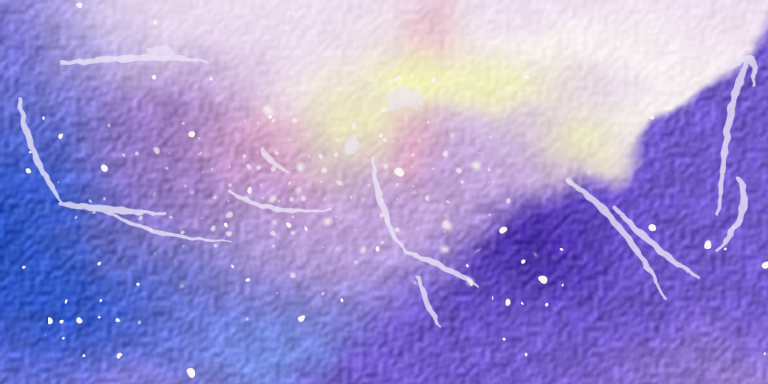
Reproduce this background procedurally as a Shadertoy shader.

```glsl
// Watercolour sky: violet and blue washes under a pale, yellow-lit cloud.
// Soft ellipses are warped by noise, then paper grain, frayed brush
// strokes (quadratic curves) and hashed paint splatter go on top.
const vec3 MIST = vec3(.93, .87, .94), CREAM = vec3(.98, .96, .95);
const vec3 YELLOW = vec3(.95, .96, .71), ROSE = vec3(.88, .63, .74);
const vec3 ORCHID = vec3(.75, .64, .85), PLUM = vec3(.59, .45, .74);
const vec3 PERIWINKLE = vec3(.51, .48, .84), VIOLET = vec3(.45, .36, .8);
const vec3 INDIGO = vec3(.3, .2, .67), BLUE = vec3(.16, .32, .76);
const vec3 SKY = vec3(.45, .6, .9), STROKE_WHITE = vec3(.92, .9, .97);
const float WARP = .13;          // how far washes bleed
const float GRAIN = .17;         // paper relief
const float GRAIN_SCALE = 75.;
const float STROKE_OPACITY = .8;
const int STROKE_STEPS = 10;

float hash(vec2 p) {
    vec3 q = fract(p.xyx * .1031);
    q += dot(q, q.yzx + 33.33);
    return fract((q.x + q.y) * q.z);
}

float noise(vec2 p) {
    vec2 i = floor(p), f = fract(p), e = vec2(1, 0);
    f *= f * (3. - 2. * f);
    return mix(mix(hash(i), hash(i + e), f.x),
               mix(hash(i + e.yx), hash(i + e.xx), f.x), f.y);
}

float fbm(vec2 p) {
    float sum = 0., amp = .5;
    for (int i = 0; i < 5; i++, amp *= .5) {
        sum += amp * noise(p);
        p = mat2(1.6, 1.2, -1.2, 1.6) * p + 7.3;
    }
    return sum;
}

// Gaussian ellipse: center in xy, radii in zw
float blob(vec2 p, vec4 e) {
    vec2 d = (p - e.xy) / e.zw;
    return exp(-dot(d, d));
}

void wash(inout vec3 col, vec2 p, vec4 e, vec3 tint, float amount) {
    col = mix(col, tint, amount * blob(p, e));
}

// Adds a tapered curve from k[0] to k[2], bent towards k[1]
void stroke(inout float ink, vec2 p, mat3x2 k, float width) {
    float d = 1.;
    vec2 a = k[0];
    for (int i = 1; i <= STROKE_STEPS; i++) {
        float t = float(i) / float(STROKE_STEPS);
        vec2 b = mix(mix(k[0], k[1], t), mix(k[1], k[2], t), t), v = b - a, w = p - a;
        float reach = length(w - v * clamp(dot(w, v) / dot(v, v), 0., 1.));
        d = min(d, reach - width * (.35 + 2.6 * t * (1. - t)));
        a = b;
    }
    ink = max(ink, 1. - smoothstep(-.002, .003, d));
}

// One random dot per cell where the density allows it
float splatter(vec2 p, float cell, float density, float softness) {
    vec2 id = floor(p / cell);
    vec2 center = .3 + .4 * vec2(hash(id + 3.1), hash(id + 17.7));
    float d = length(fract(p / cell) - center) - mix(.07, .24, pow(hash(id + 41.3), 2.));
    return step(hash(id + 71.9), density) * (1. - smoothstep(-softness, .05, d));
}

vec3 paintWashes(vec2 p) {
    vec3 col = mix(PERIWINKLE, ORCHID, smoothstep(.1, .4, p.y));
    col = mix(col, MIST, smoothstep(.5, .85, p.y + .1 * (p.x - 1.)));
    // Left: plum shadows running into blue
    wash(col, p, vec4(.4, .68, .28, .18), PLUM, .8);
    wash(col, p, vec4(.3, .48, .32, .18), PLUM, .7);
    wash(col, p, vec4(.72, .62, .16, .14), ROSE, .65);
    wash(col, p, vec4(0, .85, .25, .5), PERIWINKLE, 1.);
    wash(col, p, vec4(0, .42, .24, .3), BLUE, 1.);
    wash(col, p, vec4(.12, .23, .45, .2), BLUE, .85);
    wash(col, p, vec4(.75, .08, .25, .12), SKY, .65);
    wash(col, p, vec4(.4, 0, .2, .05), PERIWINKLE, .8);
    // Cloud: cream, yellow light and blushes
    wash(col, p, vec4(1.75, .72, .28, .18), CREAM, .9);
    wash(col, p, vec4(1.5, .88, .3, .07), CREAM, .8);
    wash(col, p, vec4(.78, .75, .15, .1), CREAM, .6);
    wash(col, p, vec4(1.3, .6, .2, .12), ORCHID, .6);
    wash(col, p, vec4(1.53, .77, .14, .08), ORCHID, .3);
    wash(col, p, vec4(1.08, .79, .14, .11), YELLOW, .95);
    wash(col, p, vec4(1.3, .78, .18, .08), YELLOW, .8);
    wash(col, p, vec4(.93, .66, .12, .11), YELLOW, .7);
    wash(col, p, vec4(1.52, .61, .13, .09), YELLOW, .65);
    wash(col, p, vec4(1.12, .92, .09, .08), ROSE, .45);
    wash(col, p, vec4(1.08, .6, .09, .09), ROSE, .6);
    // Right: violet bank with a rising, notched rim
    vec3 bank = VIOLET;
    wash(bank, p, vec4(1.4, .36, .24, .17), INDIGO, 1.);
    wash(bank, p, vec4(1.95, 0, .35, .12), ORCHID, .5);
    float rim = .22 + .73 * (p.x - 1.04) - .1 * blob(p, vec4(1.62, p.y, .13, 1));
    float soft = mix(.14, .035, smoothstep(1.1, 1.5, p.x));
    return mix(col, bank, smoothstep(-soft, soft, rim - p.y));
}

float paintStrokes(vec2 p) {
    float ink = 0.;
    stroke(ink, p, mat3x2(.16, .835, .4, .86, .54, .84), .008);
    stroke(ink, p, mat3x2(.05, .74, .08, .57, .17, .466), .008);
    stroke(ink, p, mat3x2(.16, .47, .28, .45, .43, .445), .009);
    stroke(ink, p, mat3x2(.28, .45, .39, .38, .6, .372), .005);
    stroke(ink, p, mat3x2(.6, .5, .69, .44, .86, .453), .006);
    stroke(ink, p, mat3x2(.97, .59, .99, .42, 1.06, .34), .007);
    stroke(ink, p, mat3x2(1.06, .34, 1.16, .31, 1.245, .255), .007);
    stroke(ink, p, mat3x2(1.09, .28, 1.11, .2, 1.145, .15), .007);
    stroke(ink, p, mat3x2(1.48, .53, 1.62, .44, 1.73, .226), .008);
    stroke(ink, p, mat3x2(1.6, .46, 1.69, .36, 1.82, .276), .008);
    stroke(ink, p, mat3x2(1.95, .84, 1.89, .74, 1.87, .44), .009);
    stroke(ink, p, mat3x2(1.91, .83, 1.98, .88, 1.96, .78), .01);
    stroke(ink, p, mat3x2(1.925, .535, 1.97, .45, 1.867, .35), .009);
    stroke(ink, p, mat3x2(.685, .61, .7, .58, .75, .55), .007);
    return ink;
}

void mainImage(out vec4 fragColor, in vec2 fragCoord) {
    vec2 p = fragCoord / iResolution.xy * vec2(2, 1), g = p * GRAIN_SCALE;
    vec3 col = paintWashes(p + WARP * (vec2(fbm(p * 6.), fbm(p * 6. + 31.)) - .48));
    // Pigment mottling and embossed paper
    float pigment = 1. - smoothstep(.4, .9, col.g);
    col *= 1. + (fbm(p * 28.) - .48) * mix(.06, .35, pigment);
    col += GRAIN * (noise(g) - noise(g + vec2(.4, -.4))) * mix(.35, 1., pigment);
    // Opaque dabs and frayed strokes
    float dabs = blob(p, vec4(1.05, .74, .07, .06)) + blob(p, vec4(.91, .63, .04, .05))
               + blob(p, vec4(.42, .87, .06, .03));
    dabs = .8 * smoothstep(.36, .42, dabs * fbm(p * 20.));
    vec2 frayed = p + .008 * (vec2(noise(p * 50.), noise(p * 50. + 9.)) - .5);
    col = mix(col, STROKE_WHITE, STROKE_OPACITY * max(paintStrokes(frayed), dabs));
    // Hazy central splatter, crisp specks lower down
    float haze = blob(p, vec4(.85, .52, .42, .2));
    float specks = .05 + .5 * blob(p, vec4(.23, .16, .1, .1))
                 + .4 * blob(p, vec4(1.38, .22, .13, .13));
    float dots = max(.8 * splatter(frayed, .075, .65 * haze, .2),
                     .7 * splatter(frayed + .5, .04, .6 * haze, .12));
    dots = max(dots, splatter(frayed, .048, specks, .04));
    fragColor = vec4(clamp(mix(col, CREAM, dots), 0., 1.), 1);
}
```
